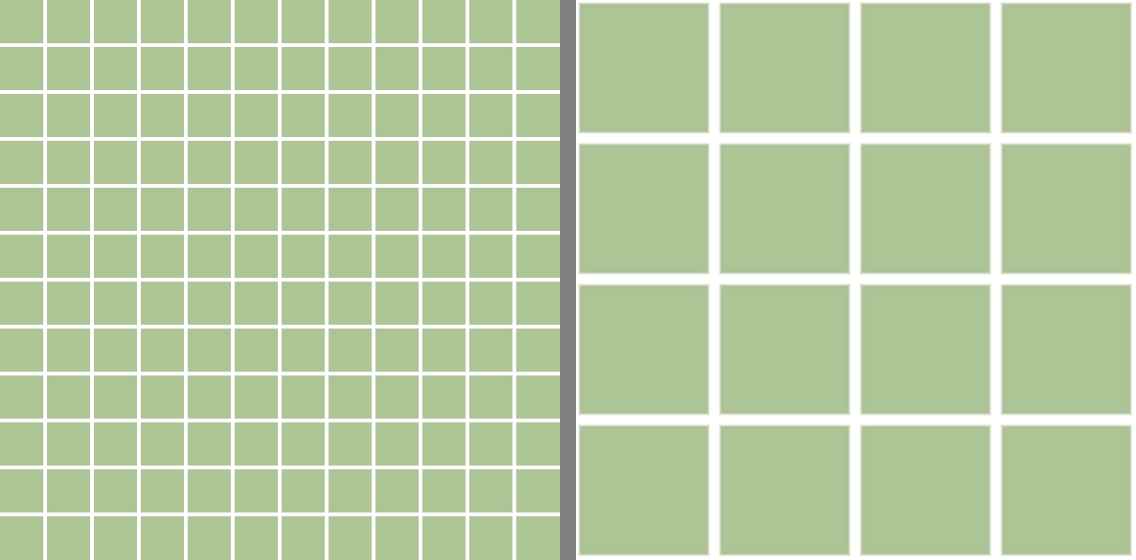
Left, the full canvas; right, a detail of the centre.
A three.js fragment shader for this pattern:

```glsl
// A sage green check of square tiles parted by thin white lines.
// Each axis measures the distance to its nearest evenly spaced line; the
// smaller distance gives a soft-edged stroke over the flat tile colour.

varying vec2 vUv;

const vec3 TILE_GREEN = vec3(0.671, 0.773, 0.582);
const vec3 EDGE_GREEN = vec3(0.680, 0.750, 0.602);
const vec3 LINE_WHITE = vec3(1.0, 1.0, 0.995);

const vec2 GRID_CENTER = vec2(0.4995, 0.5005); // crossing of the middle lines
const float PITCH = 0.0838;                   // spacing between line centers
const float LINES_PER_SIDE = 5.0;             // 11 lines, 12 tiles per axis
const float LINE_WIDTH = 0.0068;
const float SOFTNESS = 0.0012;
const float EDGE_BAND = 0.0024;               // muted rim of each tile

// Distance to the nearest line on either axis of a bounded square grid.
float gridDistance(vec2 p, float pitch, float linesPerSide) {
  vec2 nearest = clamp(floor(p / pitch + 0.5), -linesPerSide, linesPerSide);
  vec2 d = abs(p - nearest * pitch);
  return min(d.x, d.y);
}

// Soft coverage of a stroke with the given half width.
float strokeCoverage(float distance, float halfWidth, float softness) {
  return 1.0 - smoothstep(halfWidth - softness, halfWidth + softness, distance);
}

void main() {
  float d = gridDistance(vUv - GRID_CENTER, PITCH, LINES_PER_SIDE);
  float halfWidth = 0.5 * LINE_WIDTH;

  // Tile with a slightly greyer rim, then the white line on top
  float rim = strokeCoverage(d, halfWidth + EDGE_BAND, SOFTNESS);
  vec3 color = mix(TILE_GREEN, EDGE_GREEN, rim);
  color = mix(color, LINE_WHITE, strokeCoverage(d, halfWidth, SOFTNESS));

  gl_FragColor = vec4(color, 1.0);
}
```
